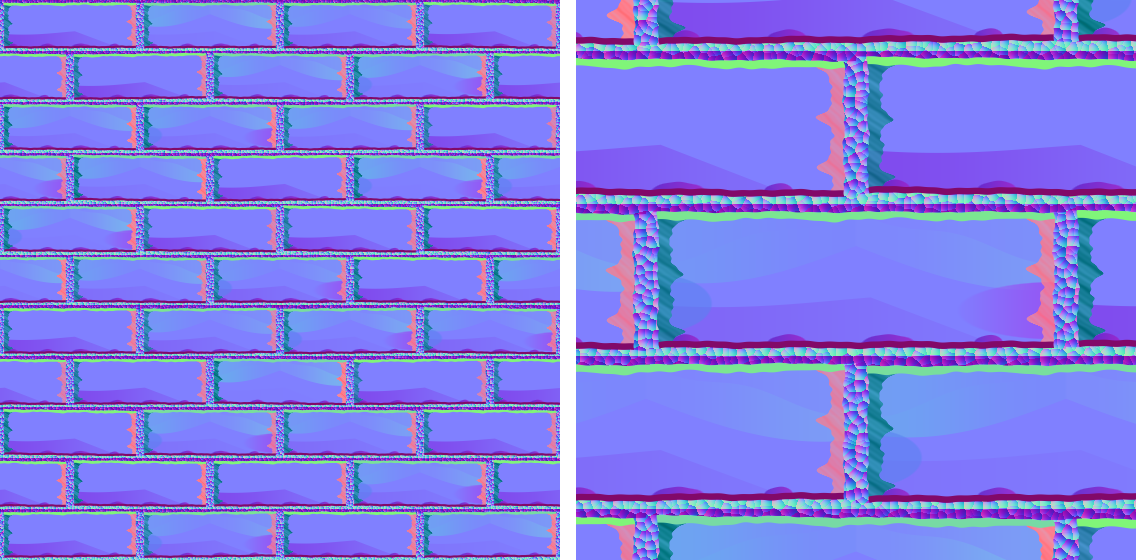
Left, the full canvas; right, a detail of the centre.
A Shadertoy shader for this texture map:

```glsl
const float COLUMNS = 4.0, ROWS = 11.0;
const vec2 HALF_BRICK = vec2(1.295, 0.445);   // in row heights
const float SIDE_BEVEL = 0.085, TOP_BEVEL = 0.05, BOTTOM_BEVEL = 0.042;
const float MAX_SKEW = 0.012;
const float SCOOPED_SHARE = 0.55, LOBED_SHARE = 0.45;
const float GRAIN_CELLS = 200.0, GRAIN_DEPTH = 1.5;

// Surface normals of each part
const vec3 FLAT = vec3(0.0, 0.0, 1.0);
const vec3 LEFT_SIDE = vec3(-0.87, 0.02, 0.15);
const vec3 RIGHT_SIDE = vec3(0.98, 0.0, 0.12);
const vec3 TOP_SIDE = vec3(0.0, 0.92, -0.05);
const vec3 BOTTOM_SIDE = vec3(0.02, -0.93, -0.18);
const vec3 SCOOP_LEFT = vec3(-0.18, 0.36, 0.86);
const vec3 SCOOP_RIGHT = vec3(-0.06, 0.42, 0.86);
const vec3 LOW_SLOPE = vec3(0.0, -0.48, 0.84);
const vec3 LOBE_LEFT = vec3(-0.3, 0.02, 0.88);
const vec3 LOBE_RIGHT = vec3(0.15, -0.3, 0.92);

float hash(vec2 p) {
    vec3 q = fract(p.xyx * vec3(0.1031, 0.1030, 0.0973));
    q += dot(q, q.yzx + 33.33);
    return fract((q.x + q.y) * q.z);
}

// Offset to the nearest cell point, used as a tileable slope
vec2 grainSlope(vec2 p) {
    vec2 cell = floor(p), nearest = vec2(2.0);
    for (int j = -1; j <= 1; j++)
    for (int i = -1; i <= 1; i++) {
        vec2 c = cell + vec2(i, j);
        vec2 w = mod(c, GRAIN_CELLS);
        vec2 d = c + vec2(hash(w), hash(w + 57.0)) - p;
        if (dot(d, d) < dot(nearest, nearest)) nearest = d;
    }
    return nearest;
}

float ragged(float t) {
    return 0.5 * sin(9.0 * t) + 0.3 * sin(23.0 * t + 1.0) + 0.2 * sin(47.0 * t + 4.0);
}

float spike(float t) { return pow(0.5 + 0.5 * sin(t), 10.0); }

float cover(float d, float pixel) { return clamp(d / pixel + 0.5, 0.0, 1.0); }

// Worn face; q runs from -1 to 1 over the brick
vec3 faceNormal(vec2 q, float scoop, float lobe, float pixel) {
    float a = abs(q.x), right = cover(q.x, pixel);

    // Slope along the lower edge of unscooped bricks
    float ridge = min(-0.3 - 0.1 * sin(2.6 * q.x + 3.4), -0.45 - 1.1 * (q.x - 0.25));
    float slope = cover(ridge - q.y, pixel) * mix(0.85, 0.3, smoothstep(-1.0, 0.7, q.x));
    vec3 n = mix(FLAT, LOW_SLOPE, slope * (1.0 - scoop));

    // Two hollows meeting at the middle of the upper edge
    float rim = 0.5 - mix(0.55 * sin(2.0 * a), 0.65 * sin(1.75 * a), right);
    float facet = cover(q.y - 1.0 + 0.75 * a + 0.06 * sin(9.0 * a), pixel);
    float depth = 0.3 + 0.65 * smoothstep(0.1, 0.95, a);
    depth *= 1.0 - mix(0.12, 0.4, right) * facet;
    vec3 hollow = mix(SCOOP_LEFT, SCOOP_RIGHT, right);
    n = mix(n, hollow, scoop * depth * cover(q.y - rim, pixel));

    // Rounded dents in the lower corners
    vec2 l = (q - vec2(-1.0, -0.35)) / vec2(0.27, 0.42);
    vec2 r = (q - vec2(1.0, -0.45)) / vec2(0.48, 0.42);
    n = mix(n, LOBE_LEFT, lobe * 0.6 * cover(1.0 - length(l), 3.0 * pixel));
    return mix(n, LOBE_RIGHT, lobe * smoothstep(0.4, 1.0, q.x)
                              * cover(1.0 - length(r), 3.0 * pixel));
}

void mainImage(out vec4 fragColor, in vec2 fragCoord) {
    vec2 uv = fragCoord / iResolution.xy;
    float pixel = ROWS / iResolution.y;

    // Running bond
    vec2 grid = uv * vec2(COLUMNS, ROWS);
    grid.x -= 0.5 * mod(floor(grid.y), 2.0);
    vec2 id = vec2(mod(floor(grid.x), COLUMNS), floor(grid.y));
    vec2 p = (fract(grid) - 0.5) * vec2(ROWS / COLUMNS, 1.0);
    p.y += p.x * MAX_SKEW * (2.0 * hash(id + 11.0) - 1.0);

    float wear = hash(id + 3.0);
    float scoop = step(1.0 - SCOOPED_SHARE, wear) * mix(0.5, 1.0, hash(id + 29.0));
    float lobe = step(1.0 - LOBED_SHARE, hash(id + 71.0)) * step(0.01, scoop);
    float hardness = mix(0.7, 1.0, hash(id + 43.0));

    // Distances inward from left, right, top and bottom
    float dl = HALF_BRICK.x + p.x + 0.012 * ragged(p.y * 2.0);
    float dr = HALF_BRICK.x - p.x + 0.012 * ragged(p.y * 2.0 + 5.0);
    float dt = HALF_BRICK.y - p.y + 0.008 * ragged(p.x);
    float db = HALF_BRICK.y + p.y + 0.008 * ragged(p.x + 3.0);
    float inside = cover(min(min(dl, dr), min(dt, db)), pixel);

    vec2 q = p / HALF_BRICK;
    vec3 brick = faceNormal(q, scoop, lobe, pixel / HALF_BRICK.y);

    // Chips along the lower edge
    for (float i = 0.0; i < 4.0; i++) {
        float size = mix(0.08, 0.18, hash(vec2(i, 5.0)));
        vec2 c = (vec2(p.x, db) - vec2(HALF_BRICK.x * (0.51 * i - 0.86), 0.03)) / vec2(size, 0.055);
        vec3 chip = vec3(0.25 * c.x, -0.75, 0.55);
        brick = mix(brick, chip, 0.8 * cover((1.0 - length(c)) * 0.055, pixel));
    }

    // Bevels, with splinters on the sides
    float lw = SIDE_BEVEL + 0.025 * ragged(p.y * 2.5 + 2.0) + 0.09 * spike(p.y * 17.0 + 1.0);
    float rw = SIDE_BEVEL + 0.02 * ragged(p.y * 2.5) + 0.1 * spike(p.y * 19.0 + 6.5);
    float tw = TOP_BEVEL + 0.014 * ragged(p.x * 0.8 + 1.0);
    vec3 leftSide = LEFT_SIDE + vec3(0.25, 0.2, 0.3) * ragged(p.y * 3.0 + dl * 2.0);
    vec3 rightSide = RIGHT_SIDE + vec3(-0.15, 0.15, 0.2) * ragged(p.y * 3.0 - dr * 3.0);
    brick = mix(brick, leftSide, hardness * cover(lw - dl, pixel));
    brick = mix(brick, rightSide, hardness * cover(rw - dr, pixel));
    brick = mix(brick, mix(TOP_SIDE, SCOOP_LEFT, 0.4 * scoop), cover(tw - dt, pixel));
    brick = mix(brick, BOTTOM_SIDE, cover(BOTTOM_BEVEL - db, pixel));

    // Grainy mortar, sunk between the courses
    vec2 tilt = GRAIN_DEPTH * grainSlope(uv * GRAIN_CELLS);
    tilt.y += 0.9 * cover(-db, pixel) - 1.3 * cover(-dt, pixel);
    vec3 mortar = normalize(vec3(tilt, 1.0));

    fragColor = vec4(clamp(mix(mortar, brick, inside) * 0.5 + 0.5, 0.0, 1.0), 1.0);
}
```
